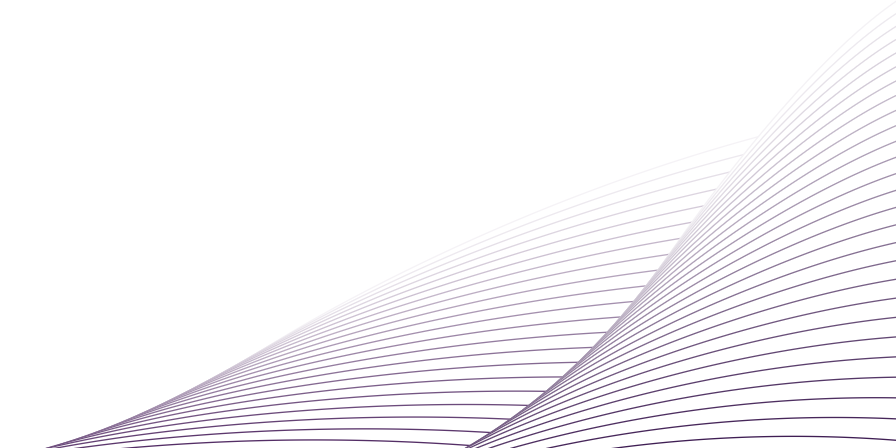
This background is drawn by a Shadertoy shader. Its source:

```glsl
#define PAPER vec3(1.0)
#define LEFT_INK vec3(0.33, 0.18, 0.40)
#define RIGHT_INK vec3(0.25, 0.12, 0.33)
#define LEFT_LINES 21
#define RIGHT_LINES 27
#define LINE_WIDTH 0.0030
#define FADE 0.94

// Blend of lines from low (t = 0) to high (t = 1); spread is the gap rate at the low line
float blendHeight(float low, float high, float spread, float t) {
    return low + spread * t + (high - low - spread) * t * t;
}

// Gentle fan rising from the lower left corner
float leftHeight(float x, float t) {
    float d = (1.693 - x) / 1.589;
    float low = 0.018 - 0.1037 * (x - 0.703) * (x - 0.703);
    float high = 0.695 - d * (0.430 + 0.352 * d + 0.299 * pow(max(d, 0.0), 10.0));
    return blendHeight(low, high, 0.208 + 0.454 * (x - 0.104), t);
}

// Steep fan rising to the upper right corner
float rightHeight(float x, float t) {
    float d = (2.0 - x) / 0.9375;
    float low = 0.026 - 0.166 * (x - 1.771) * (x - 1.771);
    float high = 0.997 - d * (0.643 + d * (1.174 + d * (0.930 * d - 1.294)));
    return blendHeight(low, high, 0.508 + 0.793 * (x - 1.0625), t);
}

// Paper below the line hides what lies behind it, then the stroke goes on top
vec3 paintLine(vec3 color, vec3 ink, float rise, float slope, float pixel) {
    float dist = rise / sqrt(1.0 + slope * slope);
    float below = clamp(0.5 - dist / pixel, 0.0, 1.0);
    float halfWidth = 0.5 * LINE_WIDTH;
    float stroke = clamp(0.5 + (halfWidth - abs(dist)) / pixel, 0.0, 1.0)
                 - clamp(0.5 - (halfWidth + abs(dist)) / pixel, 0.0, 1.0);
    return mix(mix(color, PAPER, below), ink, stroke);
}

void mainImage(out vec4 fragColor, in vec2 fragCoord) {
    vec2 p = fragCoord / iResolution.y;
    float pixel = 1.0 / iResolution.y;
    float stepX = 0.001;
    vec3 color = PAPER;

    // Back fan, from the pale top line to the dark bottom line
    for (int i = LEFT_LINES - 1; i >= 0; i--) {
        float t = float(i) / float(LEFT_LINES - 1);
        float h = leftHeight(p.x, t);
        float slope = (leftHeight(p.x + stepX, t) - h) / stepX;
        color = paintLine(color, mix(LEFT_INK, PAPER, FADE * t), p.y - h, slope, pixel);
    }

    // Front fan, covering the right ends of the back fan
    for (int i = RIGHT_LINES - 1; i >= 0; i--) {
        float t = float(i) / float(RIGHT_LINES - 1);
        float h = rightHeight(p.x, t);
        float slope = (rightHeight(p.x + stepX, t) - h) / stepX;
        color = paintLine(color, mix(RIGHT_INK, PAPER, FADE * t), p.y - h, slope, pixel);
    }

    fragColor = vec4(color, 1.0);
}
```
